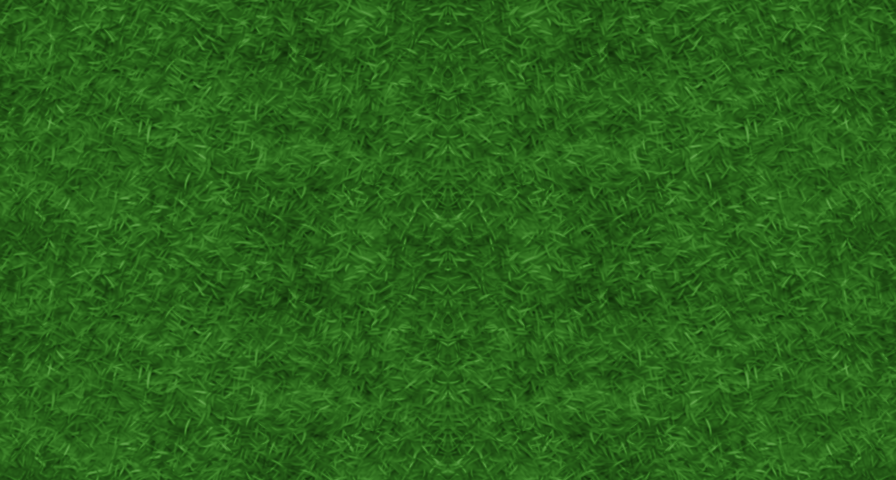
Give the GLSL for this texture, as a WebGL 1 fragment shader.

```glsl
precision highp float;
// Dense turf of soft fine grass blades, mirrored left to right and tiled downwards.

uniform vec2 u_resolution;

#define TILE_HEIGHT 0.512   // vertical repeat, in canvas heights
#define ROWS 20.0           // blade cells per vertical repeat
#define LAYERS 7            // overlapping blade layers
#define BLADE_WIDTH 0.13    // widest half width at the root, in cells
#define LEAN 0.25           // average blade angle, radians
#define SPREAD 2.5          // range of blade angles, radians
#define CONTRAST 1.3
#define CLUMPING 0.36       // strength of the light and dark tufts
#define DEEP_GREEN vec3(0.10, 0.26, 0.06)
#define MID_GREEN vec3(0.16, 0.39, 0.10)
#define LIGHT_GREEN vec3(0.24, 0.51, 0.16)
#define PALE_TIP vec3(0.42, 0.66, 0.33)

vec4 hash4(vec3 seed) {
  vec4 h = fract(seed.xyzx * vec4(0.1031, 0.1030, 0.0973, 0.1099));
  h += dot(h, h.wzxy + 33.33);
  return fract((h.xxyz + h.yzzw) * h.zywx);
}

// Value noise that wraps vertically after the given number of rows
float wrappedNoise(vec2 p, float rows, float seed) {
  vec2 i = floor(p);
  vec2 f = fract(p);
  f = f * f * (3.0 - 2.0 * f);
  float y0 = mod(i.y, rows);
  float y1 = mod(i.y + 1.0, rows);
  float a = hash4(vec3(i.x, y0, seed)).x;
  float b = hash4(vec3(i.x + 1.0, y0, seed)).x;
  float c = hash4(vec3(i.x, y1, seed)).x;
  float d = hash4(vec3(i.x + 1.0, y1, seed)).x;
  return mix(mix(a, b, f.x), mix(c, d, f.x), f.y);
}

// Coordinates along (-1 root to 1 tip) and across a bent blade
vec2 bladeSpace(vec2 p, float angle, float halfLength, float bend) {
  float c = cos(angle);
  float s = sin(angle);
  float t = (c * p.x + s * p.y) / halfLength;
  return vec2(t, c * p.y - s * p.x - bend * (t * t - 0.4));
}

// Soft tapered stroke in blade space, fading towards both ends
float stroke(vec2 q, float width, float soft) {
  float taper = width * (1.0 - 0.6 * clamp(0.5 + 0.5 * q.x, 0.0, 1.0));
  float ends = 1.0 - smoothstep(0.3, 1.0, abs(q.x));
  return ends * (1.0 - smoothstep(taper - soft, taper + soft, abs(q.y)));
}

// Three-stop green ramp with pale highlights
vec3 grassColor(float level) {
  vec3 color = mix(DEEP_GREEN, MID_GREEN, clamp(level * 2.0, -0.6, 1.0));
  color = mix(color, LIGHT_GREEN, clamp(level * 2.0 - 1.0, 0.0, 1.0));
  return mix(color, PALE_TIP, clamp(level - 1.0, 0.0, 1.0));
}

void main() {
  // Mirrored position in canvas heights, measured down from the top
  vec2 pos = vec2(abs(gl_FragCoord.x - 0.5 * u_resolution.x),
                  u_resolution.y - gl_FragCoord.y) / u_resolution.y;
  vec2 grid = pos * ROWS / TILE_HEIGHT;
  float pixel = ROWS / (TILE_HEIGHT * u_resolution.y);
  float soft = max(0.12, 0.8 * pixel);

  // Shaded ground beneath the blades
  float level = 0.1 + 0.5 * wrappedNoise(grid * 2.0, ROWS * 2.0, 51.0);

  // Blades of varied width and opacity, one per cell in each layer
  for (int layer = 0; layer < LAYERS; layer++) {
    float seed = float(layer) + 1.0;
    vec2 p = grid + seed * vec2(0.37, 0.61);
    vec2 cell = floor(p);
    for (int j = -1; j <= 1; j++) {
      for (int i = -1; i <= 1; i++) {
        vec2 id = cell + vec2(float(i), float(j));
        vec3 key = vec3(id.x, mod(id.y, ROWS), seed * 7.0);
        vec4 place = hash4(key);
        vec4 look = hash4(key + vec3(0.0, 0.0, 83.0));
        float angle = LEAN + (place.z - 0.5) * SPREAD;
        vec2 q = bladeSpace(p - id - place.xy, angle, mix(0.5, 1.0, place.w),
                            (look.x - 0.5) * 0.35);
        float width = BLADE_WIDTH * mix(0.6, 1.0, look.w);
        float shadow = stroke(q - vec2(0.0, 0.2), width, soft);
        level -= 0.14 * shadow * look.y;
        float glint = 0.6 * smoothstep(0.86, 1.0, look.z);
        float tone = mix(0.1, 1.0, look.y) + 0.1 * q.x + glint;
        level = mix(level, tone, stroke(q, width, soft) * mix(0.5, 0.95, look.z));
      }
    }
  }

  // Stretch the blade tones, then add tufts, hollows and fine grain
  float tufts = 0.5 * wrappedNoise(grid * 0.25, ROWS * 0.25, 17.0)
              + 0.8 * wrappedNoise(grid * 0.6, ROWS * 0.6, 29.0)
              + 0.9 * wrappedNoise(grid * 1.2, ROWS * 1.2, 41.0) - 1.1;
  level = 0.57 + (level - 0.49) * CONTRAST + CLUMPING * tufts;
  level += 0.22 * (wrappedNoise(grid * 3.0, ROWS * 3.0, 63.0) - 0.5);

  gl_FragColor = vec4(grassColor(level), 1.0);
}
```
